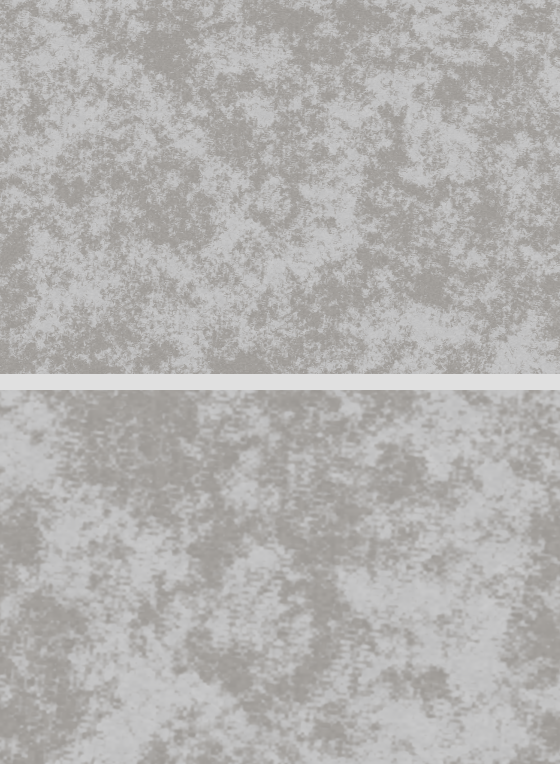
Top, the full canvas; bottom, a detail of the centre.
A WebGL 2 fragment shader for this texture:

```glsl
#version 300 es
precision highp float;
// Mottled plaster: ragged warm grey blotches over pale cool grey, with fine grain.

uniform vec2 u_resolution;
out vec4 fragColor;

const vec3 WARM_GREY = vec3(0.633, 0.620, 0.605);
const vec3 PALE_GREY = vec3(0.764, 0.764, 0.766);

float hash(vec2 p) {
    return fract(sin(dot(p, vec2(127.1, 311.7))) * 43758.5453);
}

float valueNoise(vec2 p) {
    vec2 cell = floor(p);
    vec2 f = fract(p);
    vec2 w = f * f * (3.0 - 2.0 * f);
    float bottom = mix(hash(cell), hash(cell + vec2(1.0, 0.0)), w.x);
    float top = mix(hash(cell + vec2(0.0, 1.0)), hash(cell + vec2(1.0, 1.0)), w.x);
    return mix(bottom, top, w.y);
}

// Sum of rotated octaves, normalised to 0..1; a higher gain gives rougher edges.
float fbm(vec2 p, int octaves, float gain) {
    const mat2 turn = mat2(0.8, 0.6, -0.6, 0.8);
    float sum = 0.0;
    float total = 0.0;
    float amplitude = 1.0;
    for (int i = 0; i < octaves; i++) {
        sum += amplitude * valueNoise(p);
        total += amplitude;
        amplitude *= gain;
        p = turn * p * 2.0 + vec2(17.3, 9.1);
    }
    return sum / total;
}

// Thin soft creases where the noise crosses its middle value.
float creases(vec2 p, float width) {
    float ridge = abs(fbm(p, 3, 0.5) - 0.5);
    return 1.0 - smoothstep(0.0, width, ridge);
}

void main() {
    vec2 uv = gl_FragCoord.xy / u_resolution.y;

    // Ragged blotches, slightly wider than tall, crumbling into small flecks
    float blotch = fbm(uv * vec2(10.0, 10.8) + 3.7, 6, 0.98);
    float pale = smoothstep(0.385, 0.625, blotch);
    vec3 color = mix(WARM_GREY, PALE_GREY, pale);

    // Cloudy tone and faint trowel marks on the pale coat
    float cloud = fbm(uv * vec2(32.0, 38.0) + 41.0, 4, 0.9) - 0.5;
    color += 0.05 * cloud * mix(0.5, 1.0, pale);
    color += 0.010 * pale * creases(uv * vec2(11.0, 15.0) + 70.0, 0.03);

    // Fine grain, drawn out sideways like a weave
    float grain = valueNoise(uv * vec2(250.0, 320.0) + 11.0) - 0.5;
    color += 0.045 * grain * mix(1.0, 0.7, pale);

    fragColor = vec4(clamp(color, 0.0, 1.0), 1.0);
}
```
